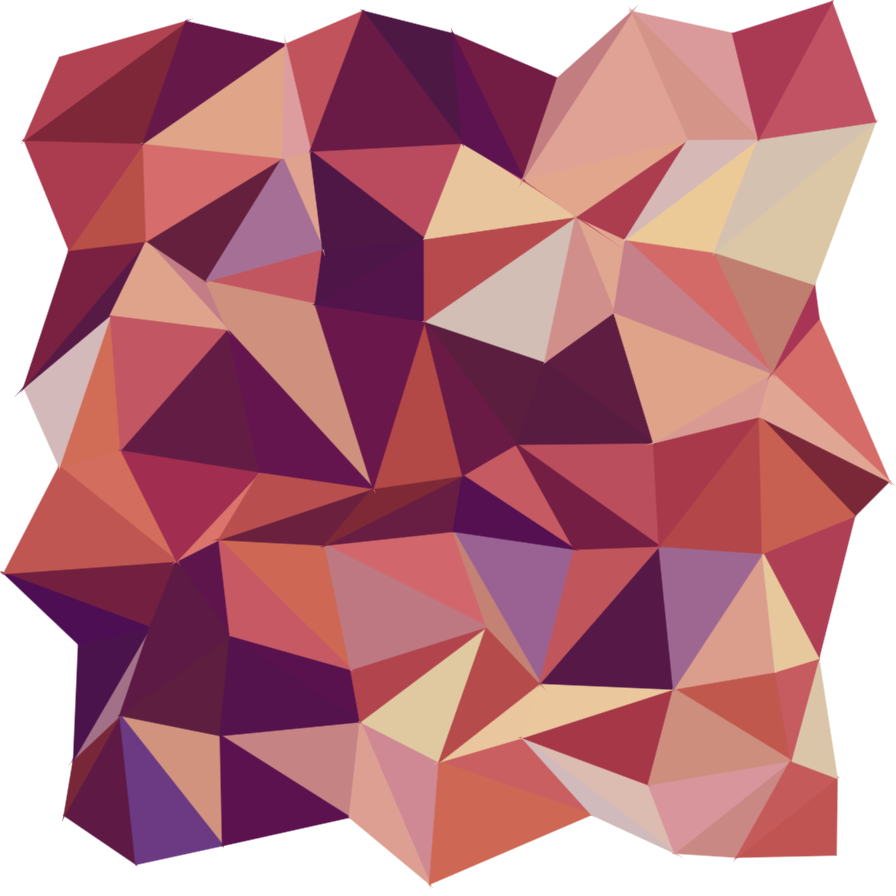
Write a three.js fragment shader that draws this background.

```glsl
#define CELLS 8.0
#define MARGIN 0.047
#define JITTER 0.42
#define EDGE 0.0018
#define SEED 17.0
#define DRIFT 0.4
#define PAIR_SHIFT 0.38

varying vec2 vUv;

vec2 hash2(vec2 p) {
  vec3 q = fract((p.xyx + SEED) * vec3(0.1031, 0.1030, 0.0973));
  q += dot(q, q.yzx + 33.33);
  return fract((q.xx + q.yz) * q.zy);
}

// Lattice point pushed off its regular place
vec2 meshPoint(vec2 id) {
  return id + (hash2(id) * 2.0 - 1.0) * JITTER;
}

float cross2(vec2 a, vec2 b) {
  return a.x * b.y - a.y * b.x;
}

float lineDistance(vec2 p, vec2 a, vec2 b) {
  return cross2(p - a, normalize(b - a));
}

// Negative inside, for either winding
float triangleDistance(vec2 p, vec2 a, vec2 b, vec2 c) {
  float winding = sign(cross2(b - a, c - a));
  return max(max(winding * lineDistance(p, a, b),
                 winding * lineDistance(p, b, c)),
                 winding * lineDistance(p, c, a));
}

// Broad light and dark regions from layered sines
float regionTone(vec2 p) {
  float waves = sin(5.5 * p.x - 3.6 * p.y - 1.2)
              + sin(9.0 * p.y - 3.0 * p.x - 3.7);
  return clamp(0.5 + 0.28 * waves, 0.0, 1.0);
}

// Colour families ordered from dark to pale
vec3 palette(float tone, vec2 vary) {
  vec3 low = vec3(0.29, 0.07, 0.30);   // plum to wine
  vec3 high = vec3(0.49, 0.14, 0.24);
  if (tone > 0.77) {                   // sand to pale grey
    low = vec3(0.95, 0.80, 0.57);
    high = vec3(0.80, 0.73, 0.74);
  } else if (tone > 0.62) {            // dusty rose
    low = vec3(0.73, 0.46, 0.46);
    high = vec3(0.88, 0.64, 0.59);
  } else if (tone > 0.41) {            // brick to coral
    low = vec3(0.64, 0.20, 0.28);
    high = vec3(0.87, 0.47, 0.41);
  } else if (tone > 0.367) {           // violet to mauve
    low = vec3(0.42, 0.23, 0.50);
    high = vec3(0.68, 0.47, 0.57);
  }
  vec3 warmth = (vary.y - 0.5) * vec3(0.03, 0.06, -0.08);
  return mix(low, high, vary.x) + warmth;
}

vec3 facetColor(vec2 cell, float half_) {
  vec2 cellRandom = hash2(cell + 61.0);
  vec2 facetRandom = hash2(cell * 2.0 + vec2(half_, 0.0) + 113.0);
  float spread = dot(cell, vec2(0.7549, 0.5698)) + 0.2 * cellRandom.x;
  spread = fract(spread + half_ * PAIR_SHIFT * step(0.45, cellRandom.y));
  float tone = mix(spread, regionTone((cell + 0.5) / CELLS), DRIFT);
  return palette(tone, facetRandom);
}

// Each facet grows by one soft edge, so neighbours leave no seam
void paintFacet(inout vec3 color, vec2 p, vec2 a, vec2 b, vec2 c, vec3 fill) {
  float edge = EDGE * CELLS / (1.0 - 2.0 * MARGIN);
  float cover = clamp(1.0 - triangleDistance(p, a, b, c) / edge, 0.0, 1.0);
  color = mix(color, fill, cover);
}

void main() {
  vec2 p = (vUv - MARGIN) / (1.0 - 2.0 * MARGIN) * CELLS;
  vec3 color = vec3(1.0);

  for (int j = -1; j <= 1; j++) {
    for (int i = -1; i <= 1; i++) {
      vec2 cell = floor(p) + vec2(float(i), float(j));
      if (min(cell.x, cell.y) < 0.0 || max(cell.x, cell.y) > CELLS - 1.0) continue;

      vec2 a = meshPoint(cell);
      vec2 b = meshPoint(cell + vec2(1.0, 0.0));
      vec2 c = meshPoint(cell + vec2(1.0, 1.0));
      vec2 d = meshPoint(cell + vec2(0.0, 1.0));

      // Turn the corners to pick the other diagonal
      if (hash2(cell + 29.0).x > 0.5) {
        vec2 first = a;
        a = b; b = c; c = d; d = first;
      }
      paintFacet(color, p, a, b, c, facetColor(cell, 0.0));
      paintFacet(color, p, a, c, d, facetColor(cell, 1.0));
    }
  }
  gl_FragColor = vec4(color, 1.0);
}
```
